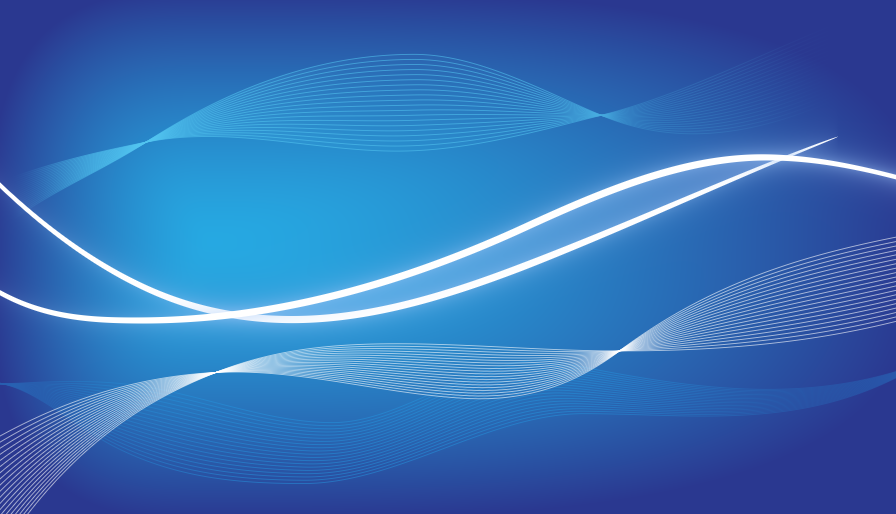
Reproduce this background procedurally as a WebGL 1 fragment shader.

```glsl
precision highp float;
uniform vec2 u_resolution;

const vec3 INDIGO = vec3(0.165, 0.22, 0.565);
const vec3 AZURE = vec3(0.15, 0.66, 0.885);
const vec3 CYAN = vec3(0.32, 0.77, 0.94);
const vec3 SKY = vec3(0.14, 0.58, 0.87);
const vec3 LAVENDER = vec3(0.62, 0.77, 0.97);
const vec3 WHITE = vec3(1.0);
const float LINES = 20.0;

// Cubic between two knots (x, y, slope); returns height and slope
vec2 span(float x, vec3 a, vec3 b) {
  float w = b.x - a.x;
  float t = (x - a.x) / w;
  float s = t * t * (3.0 - 2.0 * t);
  float y = mix(a.y, b.y, s) + w * t * (1.0 - t) * (a.z * (1.0 - t) - b.z * t);
  float slope = 6.0 * t * (1.0 - t) * (b.y - a.y) / w
    + (1.0 - t) * (1.0 - 3.0 * t) * a.z + t * (3.0 * t - 2.0) * b.z;
  return vec2(y, slope);
}

vec2 path(float x, vec3 a, vec3 b, vec3 c, vec3 d, vec3 e) {
  if (x < b.x) return span(x, a, b);
  if (x < c.x) return span(x, b, c);
  if (x < d.x) return span(x, c, d);
  return span(x, d, e);
}

float curveDistance(float y, vec2 curve) {
  return abs(y - curve.x) * inversesqrt(1.0 + curve.y * curve.y);
}

// Share of a pixel covered by a stroke
float stroke(float dist, float halfWidth, float pixel) {
  return clamp(0.5 + (halfWidth - dist) / pixel, 0.0, 1.0)
    - clamp(0.5 - (halfWidth + dist) / pixel, 0.0, 1.0);
}

float between(float y, float low, float high, float pixel) {
  return clamp(0.5 + (y - low) / pixel, 0.0, 1.0)
    * clamp(0.5 + (high - y) / pixel, 0.0, 1.0);
}

// Fine lines blended from one border curve to the other
float lineSheet(float y, vec2 a, vec2 b, float halfWidth, float alpha, float pixel) {
  float clear = 1.0;
  for (float i = 0.0; i < LINES; i++) {
    vec2 curve = mix(a, b, i / (LINES - 1.0));
    clear *= 1.0 - alpha * stroke(curveDistance(y, curve), halfWidth, pixel);
  }
  return 1.0 - clear;
}

// Lopsided glow that reaches each side at its own rate
vec3 backdrop(vec2 p, float height) {
  vec2 q = p - vec2(0.235, 0.53 * height);
  vec2 reach = vec2(q.x < 0.0 ? 0.245 : 0.79, (q.y < 0.0 ? 0.54 : 0.49) * height);
  vec2 r = abs(q) / reach;
  float d = pow(dot(r * r, r), 1.0 / 3.0);
  return mix(AZURE, INDIGO, clamp(pow(d, 1.5), 0.0, 1.0));
}

vec3 addRibbon(vec3 color, float dist, float halfWidth, float glow, float pixel) {
  color = mix(color, LAVENDER, glow * exp(-dist / 0.011));
  return mix(color, WHITE, stroke(dist, halfWidth, pixel));
}

void main() {
  float pixel = 1.0 / u_resolution.x;
  vec2 p = gl_FragCoord.xy * pixel;
  float x = p.x, y = p.y;
  vec3 color = backdrop(p, u_resolution.y * pixel);

  // Upper cyan sheet
  vec2 a = path(x, vec3(0.02, 0.332, 0.7), vec3(0.163, 0.415, 0.65),
    vec3(0.462, 0.513, 0.0), vec3(0.671, 0.445, -0.42), vec3(0.938, 0.465, 0.45));
  vec2 b = path(x, vec3(0.02, 0.378, 0.35), vec3(0.163, 0.415, 0.2),
    vec3(0.443, 0.405, 0.0), vec3(0.671, 0.445, 0.25), vec3(0.938, 0.549, 0.4));
  float fade = smoothstep(0.01, 0.12, x) * (1.0 - 0.7 * smoothstep(0.6, 0.75, x))
    * (1.0 - smoothstep(0.75, 0.94, x));
  float veil = between(y, min(a.x, b.x), max(a.x, b.x), pixel);
  color = mix(color, CYAN, veil * fade * mix(0.3, 0.05, smoothstep(0.1, 0.45, x)));
  color = mix(color, CYAN, fade * lineSheet(y, a, b, 0.0005, 0.6, pixel));

  // Lower blue sheet
  a = path(x, vec3(0.0, 0.145, 0.05), vec3(0.156, 0.143, -0.15),
    vec3(0.371, 0.102, 0.0), vec3(0.625, 0.169, -0.2), vec3(1.0, 0.159, 0.3));
  b = path(x, vec3(0.0, 0.146, -0.2), vec3(0.13, 0.074, -0.5),
    vec3(0.339, 0.034, 0.0), vec3(0.651, 0.112, 0.0), vec3(1.0, 0.152, 0.5));
  fade = mix(0.4, 1.0, smoothstep(0.0, 0.3, x)) * (1.0 - 0.6 * smoothstep(0.6, 0.9, x));
  color = mix(color, SKY, fade * lineSheet(y, a, b, 0.0005, 0.55, pixel));

  // Lower white sheet
  a = path(x, vec3(0.0, -0.043, 1.5), vec3(0.241, 0.158, 0.4),
    vec3(0.443, 0.19, 0.0), vec3(0.69, 0.182, 0.0), vec3(1.0, 0.215, 0.25));
  b = path(x, vec3(0.0, 0.087, 0.55), vec3(0.241, 0.158, 0.05),
    vec3(0.521, 0.129, -0.05), vec3(0.69, 0.181, 0.75), vec3(1.0, 0.309, 0.2));
  color = mix(color, WHITE, lineSheet(y, a, b, 0.0005, 0.62, pixel));

  // Two glowing ribbons with a pale veil between them
  a = path(x, vec3(0.0, 0.367, -0.95), vec3(0.163, 0.252, -0.46),
    vec3(0.326, 0.217, 0.0), vec3(0.651, 0.303, 0.41), vec3(0.935, 0.421, 0.38));
  b = path(x, vec3(0.0, 0.247, -0.55), vec3(0.156, 0.216, 0.0),
    vec3(0.586, 0.32, 0.46), vec3(0.853, 0.398, 0.0), vec3(1.0, 0.376, -0.26));
  float taper = sqrt(clamp((0.935 - x) / 0.35, 0.0, 1.0));
  float swell = smoothstep(-0.15, 0.35, x);
  float glow = 0.55 * swell;
  color = mix(color, LAVENDER, 0.24 * between(y, a.x, b.x, pixel));
  color = addRibbon(color, curveDistance(y, a),
    mix(0.0018, 0.004, swell) * taper, glow * taper, pixel);
  color = addRibbon(color, curveDistance(y, b),
    mix(0.0022, 0.004, swell) - 0.0015 * smoothstep(0.75, 1.0, x), glow, pixel);

  gl_FragColor = vec4(color, 1.0);
}
```
